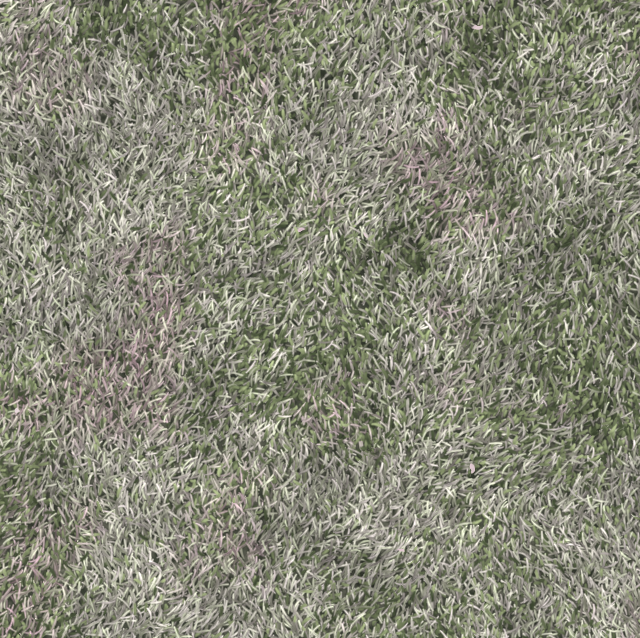
Write a Shadertoy shader that draws this texture.

```glsl
// Short, half-dry lawn seen from above: layers of small curved blades are
// scattered over a dark thatch. Slow noise decides where the turf is green,
// dry or mauve and how it leans; a few pale flecks of litter lie on top.

const int   LAYERS       = 7;
const float BLADE_CELLS  = 63.0;    // scatter cells per canvas height
const float BLADE_WIDTH  = 0.085;   // half width, in cells
const float EDGE_SOFT    = 0.0020;  // edge blur, in canvas heights
const float LEAN         = 0.22;    // mean tilt to the right, radians
const float SPREAD       = 1.5;     // random tilt, radians
const float GREEN_SHARE  = 0.31;
const float SHADOW       = 0.085;
const float GRAIN        = 0.20;    // fine mottling of the blades
const float BROAD_LIGHT  = 0.42;    // slow change of brightness
const float LITTER_CELLS = 10.0;
const float LITTER_SHARE = 0.10;

const vec3 THATCH_DARK  = vec3(0.18, 0.20, 0.16);
const vec3 THATCH_LIGHT = vec3(0.40, 0.40, 0.35);
const vec3 LEAF_DARK    = vec3(0.25, 0.29, 0.20);
const vec3 LEAF_LIGHT   = vec3(0.66, 0.71, 0.52);
const vec3 STRAW_DARK   = vec3(0.49, 0.48, 0.445);
const vec3 STRAW_LIGHT  = vec3(0.98, 0.97, 0.92);
const vec3 MAUVE_TINT   = vec3(0.92, 0.81, 0.87);
const vec3 LITTER       = vec3(0.96, 0.92, 0.92);

vec4 hash4(vec3 p) {
    vec4 q = fract(p.xyzx * vec4(0.1031, 0.1030, 0.0973, 0.1099));
    q += dot(q, q.wzxy + 33.33);
    return fract((q.xxyz + q.yzzw) * q.zywx);
}

float valueNoise(vec2 p) {
    vec2 i = floor(p), f = fract(p);
    f = f * f * (3.0 - 2.0 * f);
    float a = hash4(vec3(i, 91.0)).x;
    float b = hash4(vec3(i + vec2(1, 0), 91.0)).x;
    float c = hash4(vec3(i + vec2(0, 1), 91.0)).x;
    float d = hash4(vec3(i + vec2(1, 1), 91.0)).x;
    return mix(mix(a, b, f.x), mix(c, d, f.x), f.y);
}

float fbm(vec2 p) {
    float sum = 0.0, amp = 0.5;
    for (int i = 0; i < 4; i++) {
        sum += amp * valueNoise(p);
        p = mat2(1.6, 1.2, -1.2, 1.6) * p + 7.3;
        amp *= 0.5;
    }
    return sum / 0.9375;
}

vec2 rotate(vec2 p, float angle) {
    float c = cos(angle), s = sin(angle);
    return vec2(c * p.x - s * p.y, s * p.x + c * p.y);
}

// Colour of one blade from two random values and the local turf
vec3 bladeColor(bool leaf, float tone, float pick, float mauve) {
    if (leaf) return mix(LEAF_DARK, LEAF_LIGHT, tone);
    vec3 straw = mix(STRAW_DARK, STRAW_LIGHT, tone);
    straw *= mix(vec3(1.0), MAUVE_TINT, mauve * pick);
    return straw * mix(vec3(0.97, 1.01, 0.92), vec3(1.02, 0.98, 1.03), pick);
}

// Paints one layer of scattered blades over col
vec3 paintBlades(vec3 col, vec2 uv, float layer, float green, float mauve,
                 float lean, float soft) {
    vec2 p = uv * BLADE_CELLS + layer * vec2(17.37, 11.61);
    vec2 cell = floor(p);
    for (int y = -1; y <= 1; y++)
    for (int x = -1; x <= 1; x++) {
        vec2 id = cell + vec2(x, y);
        vec4 place = hash4(vec3(id, layer + 1.0));
        vec4 look = hash4(vec3(id, layer + 31.0));
        bool leaf = look.x < green;

        vec2 q = rotate(p - id - place.xy, lean + SPREAD * (place.z + place.w - 1.0));
        float halfLength = (leaf ? 0.22 : 0.45) + 0.4 * look.y;
        float t = q.y / halfLength;
        q.x += 0.22 * (look.z - 0.5) * t * t;
        float width = BLADE_WIDTH * (leaf ? 1.65 : 1.0) * (1.15 - 0.4 * abs(t));
        float dist = length(vec2(q.x, max(abs(q.y) - halfLength + width, 0.0))) - width;

        float shade = 1.0 - smoothstep(0.0, 0.22, dist);
        float cover = 1.0 - smoothstep(-soft, soft, dist);
        vec3 blade = bladeColor(leaf, look.w, look.z, mauve);
        blade *= 0.98 + 0.10 * clamp(t, -1.0, 1.0);
        col = mix(col * (1.0 - SHADOW * shade), blade, cover);
    }
    return col;
}

// Sparse pale scraps, each kept inside its own cell
vec3 paintLitter(vec3 col, vec2 uv, float soft) {
    vec2 p = uv * LITTER_CELLS;
    vec4 place = hash4(vec3(floor(p), 71.0));
    vec4 look = hash4(vec3(floor(p), 83.0));
    vec2 q = rotate(fract(p) - 0.2 - 0.6 * place.xy, 6.28 * place.z);
    q += 0.05 * (valueNoise(uv * 160.0) - 0.5);
    float dist = length(q * vec2(1.0, 2.2)) - mix(0.04, 0.085, look.x);
    float cover = (1.0 - smoothstep(-soft, soft, dist)) * step(place.w, LITTER_SHARE);
    return mix(col, LITTER * mix(vec3(1.0), MAUVE_TINT, look.y), 0.9 * cover);
}

void mainImage(out vec4 fragColor, in vec2 fragCoord) {
    vec2 uv = fragCoord / iResolution.y;
    float soft = max(EDGE_SOFT, 0.8 / iResolution.y);

    // Slow fields: greenness, mauve ground, lean, brightness
    float patches = fbm(uv * 5.0 + 3.1);
    float green = clamp(GREEN_SHARE + 1.3 * (patches - 0.5), 0.08, 0.75);
    float mauve = smoothstep(0.45, 0.75, fbm(uv * 6.0 + 41.7));
    float lean = LEAN + 1.6 * (valueNoise(uv * 7.0 + 13.0) - 0.5);
    float light = 1.02 + BROAD_LIGHT * (fbm(uv * 12.0 + 27.0) - 0.5);

    vec3 col = mix(THATCH_DARK, THATCH_LIGHT, valueNoise(uv * 130.0));
    for (int i = 0; i < LAYERS; i++)
        col = paintBlades(col, uv, float(i), green, mauve, lean, soft * BLADE_CELLS);
    light *= 1.0 + GRAIN * (valueNoise(uv * 190.0 + 5.0) - 0.5);
    col = paintLitter(col * light, uv, soft * LITTER_CELLS);

    fragColor = vec4(clamp(col, 0.0, 1.0), 1.0);
}
```
